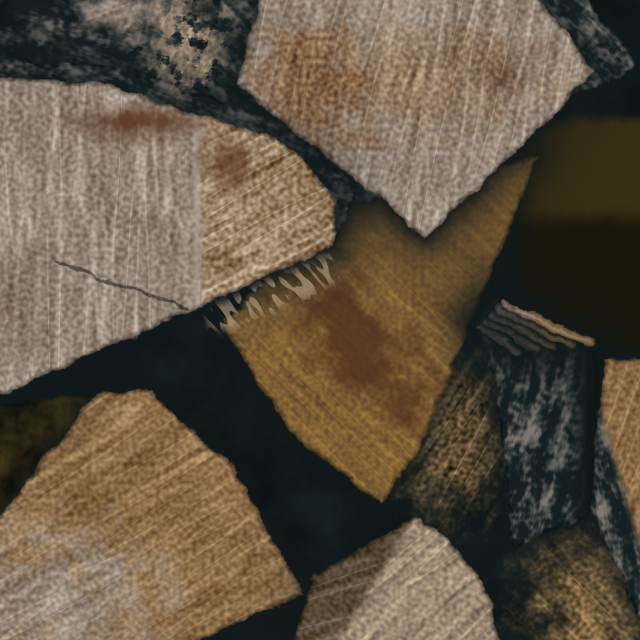
Write a Shadertoy shader that draws this texture.

```glsl
// A stack of split firewood: sawn faces, rough bark and deep shadow gaps.
// Each log is a noise-warped polygon painted back to front and filled with
// gradient noise stretched along its grain.

const vec3 SHADOW = vec3(.065, .095, .1);
const vec3 BARK = vec3(.5, .475, .45);
const vec3 PALE = vec3(.69, .635, .58);
const vec3 CREAM = vec3(.73, .65, .54);
const vec3 TAN = vec3(.43, .37, .32);
const vec3 OCHRE = vec3(.66, .53, .37);
const vec3 BROWN = vec3(.4, .29, .17);
const vec3 RUST = vec3(.34, .2, .12);
const vec3 OLIVE = vec3(.59, .45, .23);
const vec3 MOSS = vec3(.22, .18, .08);
const float SOFT = .0018;
const float WARP = .007;

// Outlines of the logs
const vec2 LEFT[6] = vec2[](vec2(-.06, .88), vec2(.16, .87), vec2(.44, .78), vec2(.53, .69), vec2(.52, .615), vec2(-.06, .355));
const vec2 TOP[6] = vec2[](vec2(.42, 1.05), vec2(.82, 1.03), vec2(.93, .89), vec2(.83, .785), vec2(.665, .63), vec2(.37, .87));
const vec2 WEDGE[6] = vec2[](vec2(.345, .495), vec2(.55, .7), vec2(.84, .755), vec2(.665, .32), vec2(.595, .21), vec2(.45, .33));
const vec2 LOW[6] = vec2[](vec2(-.06, .12), vec2(.15, .385), vec2(.235, .39), vec2(.365, .27), vec2(.475, .07), vec2(-.06, -.15));
const vec2 BASE[6] = vec2[](vec2(.44, -.06), vec2(.49, .1), vec2(.65, .193), vec2(.7, .16), vec2(.755, .09), vec2(.8, -.06));
const vec2 RIGHT[6] = vec2[](vec2(.945, .44), vec2(1.06, .44), vec2(1.06, 0), vec2(1, .03), vec2(.925, .2), vec2(.93, .32));
const vec2 STUMP[6] = vec2[](vec2(.74, .5), vec2(.77, .535), vec2(.935, .45), vec2(.925, .2), vec2(.8, .14), vec2(.775, .4));

float corner(vec2 cell, vec2 offset) {
  float a = 6.2832 * fract(sin(dot(cell, vec2(127.1, 311.7))) * 43758.5);
  return dot(vec2(cos(a), sin(a)), offset);
}

float noise(vec2 p) {
  vec2 i = floor(p), f = p - i, u = f * f * (3. - 2. * f), e = vec2(1, 0);
  return mix(mix(corner(i, f), corner(i + e, f - e), u.x),
    mix(corner(i + e.yx, f - e.yx), corner(i + 1., f - 1.), u.x), u.y);
}

float fbm(vec2 p) {
  float sum = 0., amp = 1.;
  for (int i = 0; i < 4; i++, amp *= .6, p = p * 2.03 + 7.) sum += amp * noise(p);
  return sum;
}

float segment(vec2 p, vec2 a, vec2 b) {
  vec2 w = p - a, e = b - a;
  return length(w - e * clamp(dot(w, e) / dot(e, e), 0., 1.));
}

float polygon(vec2 p, vec2 v[6]) {
  float d = 9., side = 1.;
  for (int i = 0, j = 5; i < 6; j = i, i++) {
    vec2 e = v[j] - v[i], w = p - v[i];
    d = min(d, segment(p, v[i], v[j]));
    bvec3 c = bvec3(p.y >= v[i].y, p.y < v[j].y, e.x * w.y > e.y * w.x);
    if (all(c) || all(not(c))) side = -side;
  }
  return side * d;
}

// Soft ragged patch
float stain(vec2 p, float x, float y, float w, float h) {
  return 1. - smoothstep(.2, 1.3, length((p - vec2(x, y)) / vec2(w, h)) + .6 * fbm(p * 20.));
}

vec2 turn(vec2 p, float a) {
  return vec2(dot(p, vec2(cos(a), sin(a))), dot(p, vec2(-sin(a), cos(a))));
}

// Grain, thin saw lines and speckle
vec3 wood(vec2 p, float angle, vec3 dark, vec3 light) {
  vec2 q = turn(p, angle);
  float t = .52 + .45 * noise(q * vec2(5, 95)) + .32 * fbm(q * vec2(16, 52));
  t += .7 * noise(p * 140.) + .2 * fbm(p * 7.);
  t += .3 - .3 * smoothstep(.01, .08, abs(noise(q * vec2(3, 42))));
  return mix(dark, light, clamp(t, -.4, 1.3));
}

vec3 bark(vec2 p, float angle) {
  float t = fbm(turn(p, angle) * vec2(16, 40)) + .6 * noise(p * 110.);
  return mix(SHADOW * 1.3, BARK, smoothstep(-.35, .8, t));
}

// Adds a piece with a contact shadow and a darker rim
void lay(inout vec3 col, float d, vec3 face) {
  col = mix(col, SHADOW, .7 * exp(-40. * max(d, 0.)));
  face *= mix(.6, 1., smoothstep(0., .008, -d));
  col = mix(col, face, 1. - smoothstep(-SOFT, SOFT, d));
}

void mainImage(out vec4 fragColor, in vec2 fragCoord) {
  vec2 uv = fragCoord / iResolution.y;
  vec2 p = uv + WARP * vec2(fbm(uv * 26.), fbm(uv * 26. + 40.));
  vec3 col = SHADOW * (1. + .5 * fbm(uv * 9.));

  // Dim logs at the back
  float back = smoothstep(.78, .84, p.x) * smoothstep(.43, .47, p.y) * (1. - smoothstep(.8, .83, p.y));
  col = mix(col, MOSS * mix(.5, 1., smoothstep(.64, .68, p.y)), back);
  lay(col, max(p.x - .18, p.y - .365 - .15 * p.x), MOSS * (.8 + fbm(uv * 16.)));
  col = mix(col, bark(uv, -.3), stain(p, .22, .93, .24, .11));
  col = mix(col, wood(uv, .4, TAN, PALE), stain(p, .2, .98, .08, .04));

  // Crumbled chunks and olive wedge
  col = mix(col, wood(uv, 1., MOSS * .6, OCHRE), stain(p, .71, .33, .1, .15));
  col = mix(col, wood(uv, -.8, MOSS, OCHRE), stain(p, .93, .06, .12, .15));
  vec3 face = wood(uv, -.75, BROWN, OLIVE);
  face = mix(face, BROWN, .5 * smoothstep(.45, .68, uv.y));
  face = mix(face, RUST * .9, .8 * stain(turn(uv - vec2(.56, .46), -.8), 0., 0., .16, .07));
  lay(col, polygon(p, WEDGE), face);

  // Grey stump with splinters
  lay(col, polygon(p, STUMP), mix(bark(uv, 1.3), SHADOW, smoothstep(.89, .92, uv.x)));
  for (float k = 0.; k < 5.; k++) {
    float d = segment(p, vec2(.75, .49) + .009 * k, vec2(.81 + .028 * k, .45 + .004 * k));
    lay(col, d - .006, mix(wood(uv, -.6, TAN, PALE), OCHRE, smoothstep(.8, .87, uv.x)));
  }

  // Lower logs
  face = mix(bark(uv, 1.8), wood(uv, 1.2, BROWN, OCHRE), smoothstep(.01, .03, uv.x - .95 + .3 * (uv.y - .25)));
  lay(col, polygon(p, RIGHT), face);
  face = mix(wood(uv, .55, BROWN, OCHRE), wood(uv, .5, TAN, PALE), stain(uv, .08, .05, .19, .14));
  lay(col, polygon(p, LOW), face);
  face = mix(wood(uv, .3, MOSS, TAN), wood(uv, .7, TAN, CREAM), smoothstep(.52, .54, p.x - .62 * p.y));
  lay(col, polygon(p, BASE), face);

  // Bark rims and lichen
  float top = polygon(p, TOP), left = polygon(p, LEFT);
  float rim = 1. - smoothstep(.48, .62, uv.x) + smoothstep(.78, .86, uv.x) * smoothstep(.84, .9, uv.y);
  lay(col, top - .06 * rim, bark(uv, -.8));
  lay(col, left - .03 * smoothstep(.6, .72, uv.y), bark(uv, -.4));
  float lichen = stain(p, .295, .935, .08, .08) * smoothstep(-.3, .1, fbm(uv * 40.));
  col = mix(col, wood(uv, 1., TAN, CREAM), lichen);

  // Top log
  face = wood(uv, 1.35, TAN, PALE);
  face = mix(face, wood(uv, 1.4, RUST, OCHRE), .8 * stain(uv, .48, .86, .11, .12));
  face = mix(face, wood(uv, 1.35, RUST, OCHRE), .5 * stain(uv, .65, .88, .24, .09));
  lay(col, top, face);

  // Left log: sawn and split halves, seam, stains, crack
  face = mix(wood(uv, 1.55, TAN, PALE), wood(uv, .5, BROWN, CREAM), smoothstep(.305, .33, p.x));
  face = mix(PALE, face, smoothstep(0., .012, abs(p.x - .308)) * .6 + .4);
  face = mix(face, RUST, .85 * stain(uv, .21, .81, .1, .03));
  face = mix(face, RUST, .65 * stain(uv, .35, .745, .04, .05));
  face *= .55 + .45 * smoothstep(.001, .004, segment(p, vec2(.09, .59), vec2(.29, .52)));
  lay(col, left, face);

  // Frayed fibres
  float fray = smoothstep(0., .15, noise(turn(uv, -.9) * vec2(34, 95)));
  fray *= 1. - smoothstep(.01, .035, segment(p, vec2(.35, .505), vec2(.51, .575)));
  col = mix(col, CREAM, .6 * fray);

  fragColor = vec4(col, 1);
}
```
